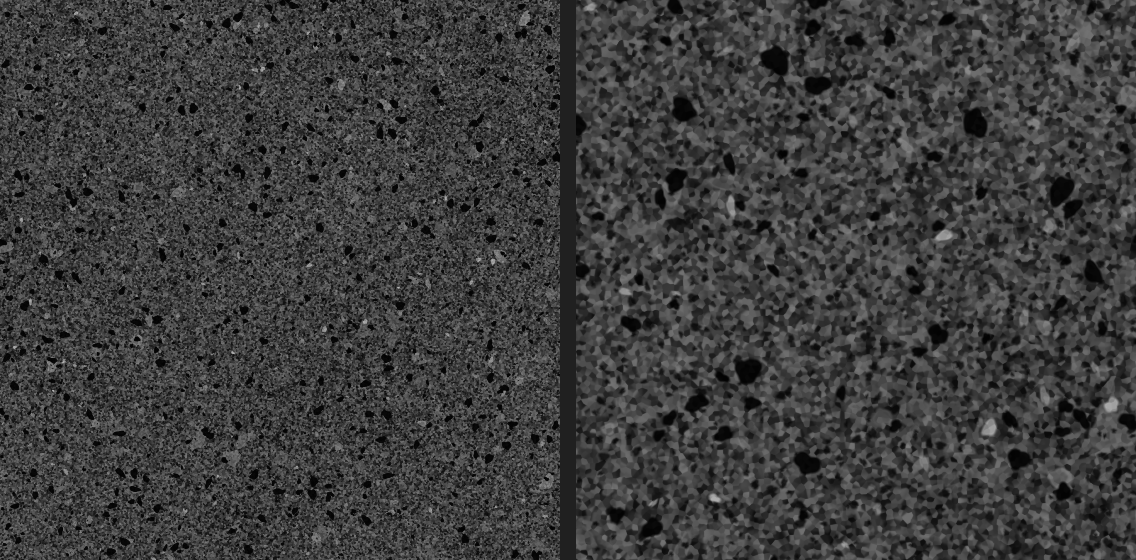
Left: the whole. Right: its middle third, enlarged.
Reproduce this texture procedurally as a Shadertoy shader.

```glsl
vec4 hash4(vec2 p) {
    vec4 q = fract(p.xyxy * vec4(0.1031, 0.1030, 0.0973, 0.1099));
    q += dot(q, q.wzxy + 33.33);
    return fract((q.xxyz + q.yzzw) * q.zywx);
}

// Smoothly blended cellular tone, 0 to 1
float grain(vec2 uv, float cells, float seed) {
    vec2 p = uv * cells, id = floor(p);
    float sum = 0.0, weights = 0.0;
    for (int y = -1; y <= 1; y++)
    for (int x = -1; x <= 1; x++) {
        vec2 cell = id + vec2(x, y);
        vec4 h = hash4(cell + seed);
        vec2 d = p - cell - h.xy;
        float w = exp(-9.0 * dot(d, d));
        sum += w * h.z;
        weights += w;
    }
    return sum / weights;
}

// Scattered rough ellipses: x = coverage, y = random tone, z = depth inside
vec3 scatter(vec2 uv, float cells, float share, vec2 radii, float stretch, float seed) {
    vec2 p = uv * cells, id = floor(p);
    float soft = 0.0011 * cells;
    vec3 best = vec3(0.0);
    for (int y = -1; y <= 1; y++)
    for (int x = -1; x <= 1; x++) {
        vec2 cell = id + vec2(x, y);
        vec4 h = hash4(cell + seed);
        if (h.w > share) continue;
        vec4 shape = hash4(cell + seed + 57.3);
        float turn = 6.2832 * shape.x;
        float c = cos(turn), s = sin(turn);
        vec2 q = mat2(c, -s, s, c) * (p - cell - h.xy);
        float squash = mix(1.0, stretch, shape.y);
        q *= vec2(1.0 / squash, squash);
        float a = atan(q.y, q.x);
        float wobble = 1.0 + 0.13 * sin(2.0 * a + 20.0 * shape.w)
                     + 0.11 * sin(3.0 * a + 40.0 * shape.z)
                     + 0.06 * sin(5.0 * a + 30.0 * h.x);
        float radius = mix(radii.x, radii.y, h.z * h.z) * wobble;
        float inside = radius - length(q);
        float cover = smoothstep(-soft, soft, inside);
        if (cover > best.x) best = vec3(cover, shape.z, inside / radius);
    }
    return best;
}

// Lays a pebble with a worn rim and faint surface grain
float addPebble(float tone, vec3 stone, float low, float high, float speckle) {
    float face = mix(low, high, stone.y * stone.y) + 0.16 * speckle;
    face += 0.03 * (1.0 - smoothstep(0.1, 0.4, stone.z));
    return mix(tone, face, stone.x * 0.92);
}

void mainImage(out vec4 fragColor, in vec2 fragCoord) {
    vec2 uv = fragCoord / iResolution.y;

    // Gritty cement
    float fine = grain(uv, 330.0, 3.0) - 0.5;
    float coarse = grain(uv, 140.0, 71.0) - 0.5;
    float tone = 0.25 + 0.31 * fine + 0.12 * coarse;

    // Broad cloudy stains
    float cloud = sin(7.0 * uv.x + 2.0 * sin(5.0 * uv.y + 1.0))
                + sin(9.0 * uv.y - 4.0 * uv.x + 2.0 * sin(8.0 * uv.x))
                + 0.7 * sin(19.0 * uv.x + 13.0 * uv.y + 2.0 * sin(15.0 * uv.y));
    tone += 0.008 * cloud;

    // Pebbles, from sand to gravel, and bright chips
    vec3 sand = scatter(uv, 100.0, 0.22, vec2(0.14, 0.32), 1.5, 11.0);
    vec3 pebble = scatter(uv, 55.0, 0.30, vec2(0.13, 0.34), 1.55, 23.0);
    vec3 gravel = scatter(uv, 22.0, 0.17, vec2(0.15, 0.32), 1.4, 37.0);
    vec3 chip = scatter(uv, 70.0, 0.035, vec2(0.12, 0.32), 1.5, 83.0);
    tone = addPebble(tone, sand, 0.27, 0.46, fine);
    tone = addPebble(tone, pebble, 0.29, 0.47, fine);
    tone = addPebble(tone, gravel, 0.32, 0.50, fine);
    tone = addPebble(tone, chip, 0.46, 0.68, fine);

    // Black pores, pinholes and pits
    vec3 pinhole = scatter(uv, 125.0, 0.30, vec2(0.13, 0.36), 1.3, 41.0);
    vec3 pit = scatter(uv, 46.0, 0.31, vec2(0.13, 0.38), 1.4, 59.0);
    tone = mix(tone, 0.055 + 0.05 * fine, pinhole.x * 0.9);
    tone = mix(tone, 0.025 + 0.03 * fine, pit.x);

    fragColor = vec4(vec3(clamp(tone, 0.0, 1.0)), 1.0);
}
```
